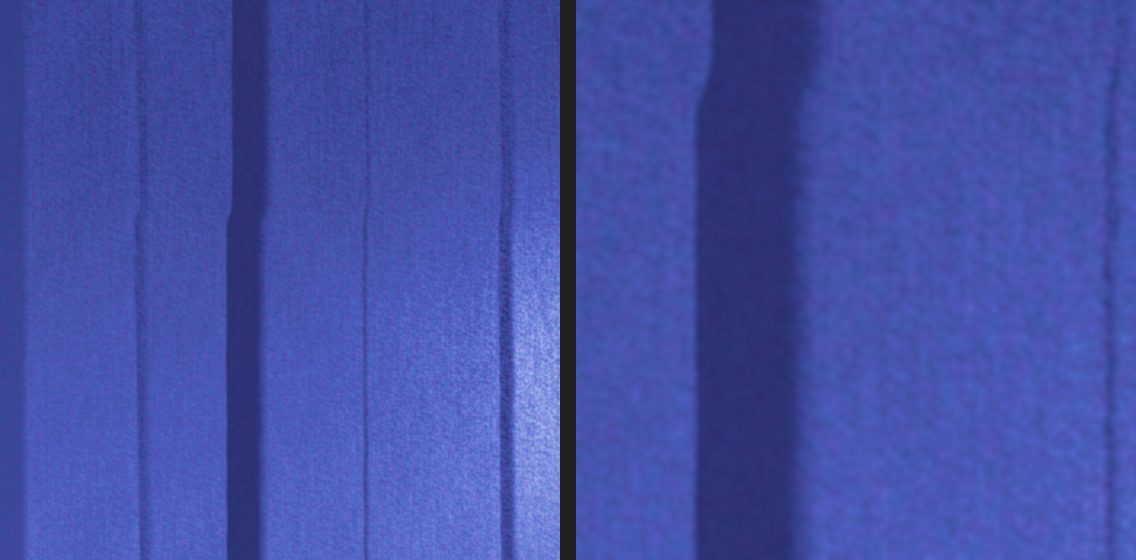
Left, the full canvas; right, a detail of the centre.
Write a three.js fragment shader that draws this texture.

```glsl
// Draws hanging blue cloth slats with shaded overlaps, a fine weave and a sheen at the right.
varying vec2 vUv;

const vec3 DEEP = vec3(0.18, 0.20, 0.47);
const vec3 SHADE = vec3(0.23, 0.27, 0.59);
const vec3 CLOTH = vec3(0.27, 0.32, 0.66);
const vec3 LIT = vec3(0.30, 0.36, 0.74);
const vec3 BRIGHT = vec3(0.36, 0.43, 0.80);
const vec3 SHEEN = vec3(0.44, 0.51, 0.85);
const vec3 GLARE = vec3(0.64, 0.70, 0.94);
const float KINK_Y = 0.62;

// Random gradient direction for a lattice cell
vec2 gradientAt(vec2 cell) {
  vec3 q = fract(cell.xyx * vec3(0.1031, 0.1030, 0.0973));
  q += dot(q, q.yzx + 33.33);
  float angle = 6.2832 * fract((q.x + q.y) * q.z);
  return vec2(cos(angle), sin(angle));
}

float gradientNoise(vec2 p) {
  vec2 i = floor(p), f = fract(p);
  vec2 u = f * f * f * (f * (f * 6.0 - 15.0) + 10.0);
  vec2 e = vec2(0.0, 1.0);
  float low = mix(dot(gradientAt(i), f), dot(gradientAt(i + e.yx), f - e.yx), u.x);
  float high = mix(dot(gradientAt(i + e), f - e), dot(gradientAt(i + 1.0), f - 1.0), u.x);
  return mix(low, high, u.y);
}

// Colour ramp: whole tone levels run from deep shadow to glare
vec3 clothRamp(float tone) {
  vec3 c = mix(DEEP, SHADE, clamp(tone, -0.3, 1.0));
  c = mix(c, CLOTH, clamp(tone - 1.0, 0.0, 1.0));
  c = mix(c, LIT, clamp(tone - 2.0, 0.0, 1.0));
  c = mix(c, BRIGHT, clamp(tone - 3.0, 0.0, 1.0));
  c = mix(c, SHEEN, clamp(tone - 4.0, 0.0, 1.0));
  return mix(c, GLARE, clamp((tone - 5.0) * 0.5, 0.0, 1.0));
}

// One below the kink, zero above it
float belowKink(float y) {
  return 1.0 - smoothstep(KINK_Y - 0.022, KINK_Y + 0.018, y);
}

// Slat edge that leans along each half, jumps at the kink and wavers slightly
float seamX(float y, float base, float lean, float jump) {
  float below = belowKink(y);
  float run = mix((1.0 - y) / (1.0 - KINK_Y), (KINK_Y - y) / KINK_Y, below);
  float waver = 0.002 * gradientNoise(vec2(base * 50.0, y * 22.0));
  return base + lean * run - jump * below + waver;
}

// Shadow with a firm left edge that fades out towards its right end
float foldShadow(float x, float edge, float width, float fadeStart) {
  float firm = smoothstep(edge - 0.003, edge + 0.004, x);
  return firm * (1.0 - smoothstep(edge + width * fadeStart, edge + width, x));
}

// Soft light caught by the slat just left of its edge
float rimLight(float x, float edge) {
  return exp(-abs(x - edge + 0.008) * 90.0) * (1.0 - step(edge, x));
}

// Vertical threads, slanted flecks, fine grain and uneven yarn
float weave(vec2 p) {
  float threads = gradientNoise(p * vec2(140.0, 10.0));
  float flecks = gradientNoise(vec2(p.x * 80.0, (p.y + p.x * 0.4) * 120.0));
  float grain = gradientNoise(p * 175.0 + 37.0);
  float yarn = gradientNoise(p * vec2(42.0, 34.0) + 5.0);
  return threads * 0.5 + flecks * 0.8 + grain * 0.9 + yarn * 0.35;
}

void main() {
  vec2 p = vUv;
  float below = belowKink(p.y);
  float narrowSeam = seamX(p.y, 0.239, 0.011, 0.0);
  float darkSeam = seamX(p.y, 0.414, 0.0, 0.010);
  float lineSeam = seamX(p.y, 0.650, 0.003, 0.003);
  float rightSeam = seamX(p.y, 0.890, 0.005, 0.0);
  float lastSlat = smoothstep(rightSeam, rightSeam + 0.02, p.x);

  // Daylight falling from the lower right
  float tone = mix(3.1, 1.2, smoothstep(-0.1, 0.95, p.y)) + 0.1 * below;
  vec2 toSheen = (p - vec2(1.03, 0.34)) / vec2(0.29, 0.32);
  float sheen = exp(-dot(toSheen, toSheen));
  tone += sheen * (1.4 + 1.4 * lastSlat);
  tone += 0.75 * smoothstep(0.25, 0.95, p.x) * (1.0 - p.y);
  tone += 0.3 * gradientNoise(p * vec2(9.0, 6.0));
  tone += 0.25 * (rimLight(p.x, narrowSeam) + rimLight(p.x, rightSeam));

  // Overlaps between slats
  float leftStrip = 1.0 - smoothstep(0.036, 0.054, p.x);
  float darkStrip = foldShadow(p.x, darkSeam, 0.079, 0.66);
  float foldTone = mix(1.15, 0.55, p.y);
  tone = mix(tone, foldTone, leftStrip * 0.95);
  tone = mix(tone, foldTone, foldShadow(p.x, narrowSeam, 0.029, 0.2) * 0.92);
  tone = mix(tone, foldTone, foldShadow(p.x, lineSeam, 0.012, 0.2) * 0.9);
  tone = mix(tone, foldTone + 0.2, foldShadow(p.x, rightSeam, 0.032, 0.5));
  tone = mix(tone, -0.02 - 0.1 * p.y, darkStrip);

  // Weave shows most where the light grazes the cloth
  float weaveDepth = (0.75 + 0.85 * sheen) * (1.0 - 0.7 * max(darkStrip, leftStrip));
  vec3 color = clothRamp(tone + weave(p) * weaveDepth);

  // Faint violet and green mottling of the dye
  float dye = gradientNoise(p * 75.0 + 11.0);
  color += vec3(0.045, -0.022, 0.006) * dye * (1.0 - 0.6 * darkStrip);
  gl_FragColor = vec4(color, 1.0);
}
```
